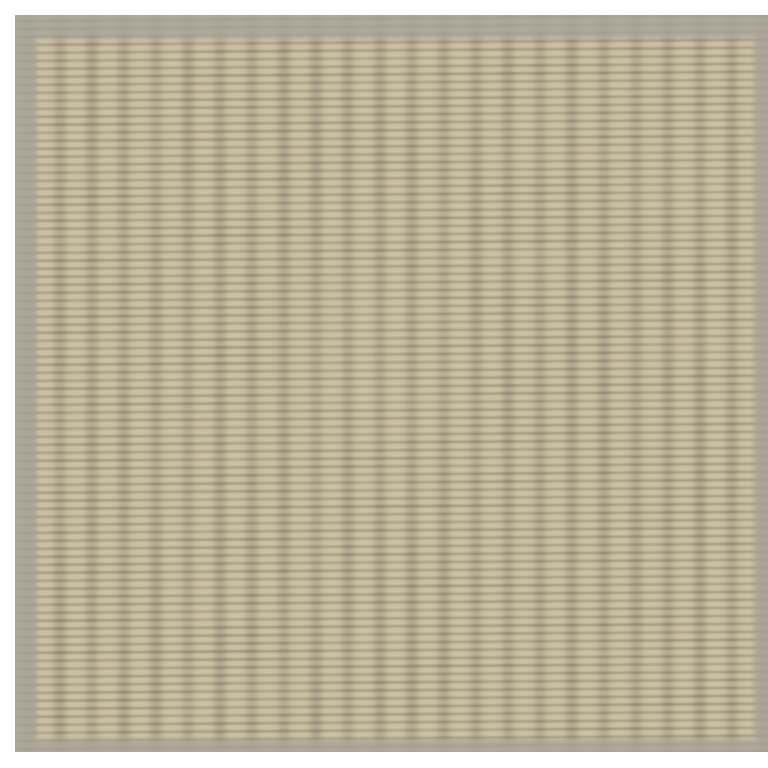
This pattern is drawn by a WebGL 2 fragment shader. Its source:

```glsl
#version 300 es
precision highp float;
// Woven tan mat: fine slanting rows across soft columns, in a blurred grey border on white.

uniform vec2 u_resolution;
out vec4 fragColor;

const float TAU = 6.2831853;

// Weave, counted across the full canvas
const float COLUMNS = 24.0;
const float ROWS = 96.0;
const float COLUMN_PHASE = 0.875;
const float ROW_PHASE = 0.59;
const float ROW_SLOPE = 0.007;
const float ROW_DEPTH = 0.58;
const float COLUMN_DEPTH = 0.42;
const float ROW_SHARPNESS = 2.2;
const float COLUMN_SHARPNESS = 2.0;
const float WEAR = 0.35;

// Mat and border extents
const vec2 MAT_MIN = vec2(0.0195, 0.0208);
const vec2 MAT_MAX = vec2(1.05, 0.9805);
const vec2 FIELD_MIN = vec2(0.0475, 0.0375);
const vec2 FIELD_MAX = vec2(0.9815, 0.9500);
const float BORDER_BLUR = 0.006;
const float BORDER_OPACITY = 0.78;

const vec3 STRAW = vec3(0.795, 0.755, 0.635);
const vec3 SHADOW = vec3(0.595, 0.555, 0.475);
const vec3 BORDER_GREY = vec3(0.655, 0.640, 0.595);
const vec3 PAPER = vec3(1.0);

vec2 hashGradient(vec2 cell) {
    vec3 p = fract(cell.xyx * vec3(0.1031, 0.1030, 0.0973));
    p += dot(p, p.yzx + 33.33);
    float angle = TAU * fract((p.x + p.y) * p.z);
    return vec2(cos(angle), sin(angle));
}

float gradientNoise(vec2 p) {
    vec2 cell = floor(p);
    vec2 f = fract(p);
    vec2 w = f * f * f * (f * (f * 6.0 - 15.0) + 10.0);
    float a = dot(hashGradient(cell), f);
    float b = dot(hashGradient(cell + vec2(1.0, 0.0)), f - vec2(1.0, 0.0));
    float c = dot(hashGradient(cell + vec2(0.0, 1.0)), f - vec2(0.0, 1.0));
    float d = dot(hashGradient(cell + vec2(1.0, 1.0)), f - vec2(1.0, 1.0));
    return mix(mix(a, b, w.x), mix(c, d, w.x), w.y);
}

// Soft repeating groove: 1 at whole numbers, 0 halfway between
float groove(float t, float sharpness) {
    return pow(max(0.5 + 0.5 * cos(TAU * t), 0.0), sharpness);
}

// Signed distance to a box given by two corners
float boxDistance(vec2 p, vec2 low, vec2 high) {
    vec2 d = max(low - p, p - high);
    return length(max(d, 0.0)) + min(max(d.x, d.y), 0.0);
}

vec3 weave(vec2 uv) {
    float column = uv.x * COLUMNS - COLUMN_PHASE;
    float row = (uv.y - ROW_SLOPE * (uv.x - 0.333)) * ROWS - ROW_PHASE;

    // Uneven strength from one column or row to the next
    float columnWear = 1.0 + WEAR * gradientNoise(vec2(column * 0.73, uv.y * 3.0));
    float rowWear = 1.0 + WEAR * gradientNoise(vec2(uv.x * 5.0, row * 0.61));

    float shade = ROW_DEPTH * rowWear * groove(row, ROW_SHARPNESS)
                + COLUMN_DEPTH * columnWear * groove(column, COLUMN_SHARPNESS);
    return mix(STRAW, SHADOW, clamp(shade, 0.0, 1.0));
}

void main() {
    vec2 uv = gl_FragCoord.xy / u_resolution;
    float pixel = 1.0 / min(u_resolution.x, u_resolution.y);

    // Grey border over the weave, fading inward
    float fieldDistance = boxDistance(uv, FIELD_MIN, FIELD_MAX);
    float border = smoothstep(-BORDER_BLUR, BORDER_BLUR, fieldDistance);
    vec3 color = mix(weave(uv), BORDER_GREY, border * BORDER_OPACITY);

    // White margin
    float matDistance = boxDistance(uv, MAT_MIN, MAT_MAX);
    color = mix(color, PAPER, smoothstep(-0.5 * pixel, 0.5 * pixel, matDistance));

    fragColor = vec4(color, 1.0);
}
```
